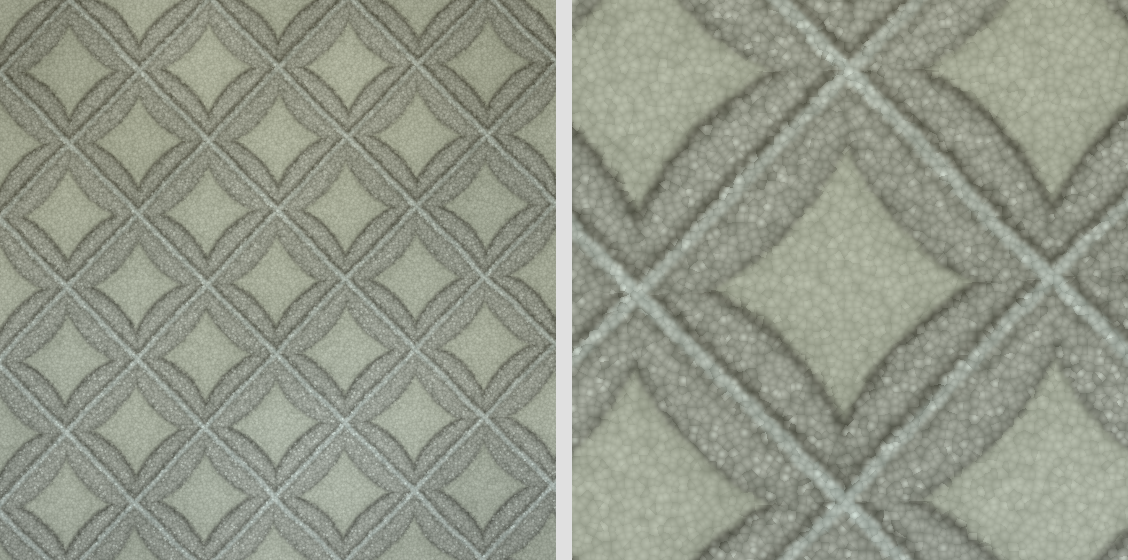
Left: the whole. Right: its middle third, enlarged.
A WebGL 2 fragment shader for this pattern:

```glsl
#version 300 es
precision highp float;
// Carved pile carpet: a lattice of diamonds, each holding a concave raised lozenge.
// Diagonal cell coordinates give the cut lines and lozenges; cellular noise gives
// the tufts, and layered sines give hand-cut wobble and broad wear.
uniform vec2 u_resolution;
out vec4 outColor;

const vec2 PERIOD = vec2(0.2487, 0.2552);    // one diamond, in canvas heights
const vec2 NODE = vec2(0.497, 0.879);        // a crossing of the cut lines
const float CELL = 0.1780;                   // width of a cell across its sides
const vec3 LOZENGE = vec3(0.608, 0.622, 0.540);
const vec3 BAND = vec3(0.535, 0.542, 0.480);
const vec3 CUT_LINE = vec3(0.655, 0.685, 0.635);
const vec3 GROOVE = vec3(0.340, 0.335, 0.275);

vec2 hash2(vec2 p) {
  vec3 q = fract(p.xyx * vec3(0.1031, 0.1030, 0.0973));
  q += dot(q, q.yzx + 33.33);
  return fract((q.xx + q.yz) * q.zy);
}

// x: distance to the nearest tuft centre, y: random value of that tuft
vec2 tufts(vec2 p) {
  vec2 base = floor(p), nearest = vec2(9.0, 0.0);
  for (int j = -1; j <= 1; j++)
    for (int i = -1; i <= 1; i++) {
      vec2 id = base + vec2(i, j);
      float d = length(id + hash2(id) - p);
      if (d < nearest.x) nearest = vec2(d, hash2(id + 71.0).x);
    }
  return nearest;
}

// Smooth variation in about -1..1
float waves(vec2 p) {
  return (sin(p.x + 1.7 * sin(p.y * 0.8)) + sin(p.y * 1.3 + 1.4 * sin(p.x * 0.7 + 2.0))
        + sin(dot(p, vec2(1.9, -1.6)) + 0.8)) / 3.0;
}

// Soft ridge of given half width around zero
float ridge(float d, float halfWidth, float soft) {
  return 1.0 - smoothstep(halfWidth - soft, halfWidth + soft, abs(d));
}

// Signed distance to a diamond with inward curving sides
float lozenge(vec2 c) {
  vec2 side = 0.270 + 0.052 * (c.yx * c.yx) / 0.1024;
  vec2 d = abs(c) - side;
  float k = 0.02, h = max(k - abs(d.x - d.y), 0.0) / k;
  return (max(d.x, d.y) + 0.25 * h * h * k) * CELL;
}

// Diagonal lattice coordinates; rows climb to the right, more so toward the bottom
vec2 lattice(vec2 p) {
  vec2 q = p - NODE;
  q.y -= q.x * (0.018 - 0.03 * q.y);
  q.x -= 0.009 * q.y;
  vec2 u = q / PERIOD;
  return vec2(u.x + u.y, u.x - u.y);
}

void main() {
  vec2 p = gl_FragCoord.xy / u_resolution.y;
  float px = 1.0 / u_resolution.y;

  // Pile texture and hand-cut wobble
  vec2 fine = tufts(p * 215.0);
  vec2 clump = tufts(p * 85.0 + 13.0);
  vec2 wobble = vec2(waves(p * 23.0), waves(p * 21.0 + 9.0)) * 0.0024;
  wobble += (vec2(fine.y, clump.y) - 0.5) * 0.0022;
  vec2 ab = lattice(p + wobble);
  vec2 cell = floor(ab);
  vec2 c = ab - cell - 0.5;
  vec2 tone = hash2(cell + 40.0);
  float worn = smoothstep(0.85, 0.1, p.y + 0.15 * waves(p * 6.0));

  // Distances and the sides that face away from the light
  vec2 cutDist = (0.5 - abs(c)) * CELL;
  float cutD = min(cutDist.x, cutDist.y);
  float shape = lozenge(c);
  vec2 facing = smoothstep(-0.08, 0.08, vec2(-c.x, c.y));
  float shade = abs(c.x) > abs(c.y) ? facing.x : facing.y;

  // Lozenge and surrounding band, with rounded relief
  float soft = px + 0.0012;
  float inside = 1.0 - smoothstep(-soft, soft, shape);
  vec3 band = BAND + 0.035 * smoothstep(0.003, 0.018, min(cutD, shape));
  vec3 color = mix(band, LOZENGE, inside);
  color += inside * 0.030 * smoothstep(0.0, -0.030, shape);
  color += (tone.x - 0.5) * 0.03;

  // Carved groove round the lozenge, and the crease from tip to crossing
  float carved = ridge(shape - 0.0008, 0.0028, 0.0026 + px);
  float carvedShadow = ridge(shape - 0.002, 0.004, 0.007);
  color = mix(color, GROOVE, carved * (0.36 + 0.34 * shade));
  color = mix(color, GROOVE, carvedShadow * 0.14 * shade);
  float crease = ridge((abs(c.x) - abs(c.y)) * CELL, 0.001, 0.004 + px);
  color = mix(color, GROOVE, crease * 0.14 * (1.0 - inside));

  // Cut lines: shadowed flanks around a pale floor, brightest at the crossings
  float flank = ridge(cutD - 0.0072, 0.0030, 0.0030 + px);
  float flankShadow = ridge(cutD - 0.009, 0.004, 0.006);
  color = mix(color, GROOVE, flank * (0.26 + 0.46 * shade) * (1.0 - 0.35 * worn));
  color = mix(color, GROOVE, flankShadow * 0.16 * shade);
  float crossing = smoothstep(0.032, 0.004, length(cutDist));
  vec2 paleLines = vec2(ridge(cutDist.x, 0.0042, 0.0018 + px),
                        ridge(cutDist.y, 0.0038, 0.0018 + px) * (0.70 + 0.30 * worn));
  float pale = max(paleLines.x, paleLines.y);
  color = mix(color, CUT_LINE, pale * (0.64 + 0.16 * worn + 0.20 * crossing));

  // Tufts, glinting fibre ends and broad uneven light
  float rough = mix(1.0, 0.66, inside);
  color += rough * (0.14 * (0.42 - fine.x) + 0.075 * (fine.y - 0.5));
  color += rough * 0.05 * (0.45 - clump.x);
  float glint = smoothstep(0.84, 0.98, fine.y) * smoothstep(0.6, 0.1, fine.x);
  color += glint * vec3(0.08, 0.09, 0.09) * (1.0 - 0.8 * inside) * (0.4 + 0.6 * worn);
  color += worn * vec3(0.006, 0.022, 0.050);
  color += 0.026 * waves(p * 7.0 + 4.0);
  vec2 centred = gl_FragCoord.xy / u_resolution - 0.5;
  color *= 1.04 - 0.20 * dot(centred, centred);
  outColor = vec4(clamp(color, 0.0, 1.0), 1.0);
}
```
